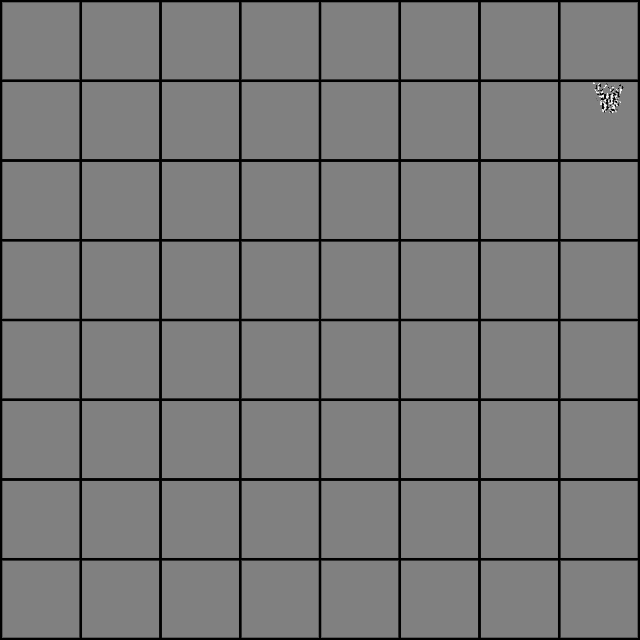
Write a WebGL 2 fragment shader that draws this pattern.

```glsl
#version 300 es
precision highp float;

uniform vec2 u_resolution;
out vec4 fragColor;

vec2 hashGradient(vec2 cell) {
    vec3 p = fract(cell.xyx * vec3(0.1031, 0.1030, 0.0973));
    p += dot(p, p.yzx + 33.33);
    float angle = 6.2832 * fract((p.x + p.y) * p.z);
    return vec2(cos(angle), sin(angle));
}

float gradientNoise(vec2 p) {
    vec2 i = floor(p);
    vec2 f = p - i;
    vec2 u = f * f * (3.0 - 2.0 * f);
    vec2 e = vec2(1.0, 0.0);
    float bottom = mix(dot(hashGradient(i), f),
                       dot(hashGradient(i + e.xy), f - e.xy), u.x);
    float top = mix(dot(hashGradient(i + e.yx), f - e.yx),
                    dot(hashGradient(i + e.xx), f - e.xx), u.x);
    return mix(bottom, top, u.y);
}

// Distance to the nearest of nine evenly spaced rules on each axis
float gridDistance(vec2 uv) {
    float pitch = 0.1246;
    vec2 offset = uv - 0.5;
    vec2 nearest = abs(offset - pitch * round(offset / pitch));
    return min(nearest.x, nearest.y);
}

// Ragged worn spot: wide at the top, tapering downward
float wornSpot(vec2 uv) {
    vec2 p = uv - vec2(0.951, 0.847);
    float halfWidth = 0.017 + 0.22 * p.y;
    float d = max(abs(p.x) - halfWidth, abs(p.y) - 0.021);
    d += 0.008 * gradientNoise(uv * 150.0);
    return 1.0 - smoothstep(-0.001, 0.001, d);
}

void main() {
    vec2 uv = gl_FragCoord.xy / u_resolution;
    float pixel = 1.0 / min(u_resolution.x, u_resolution.y);

    vec3 color = vec3(0.502);

    // Black and white speckle, sparser near the top of the spot
    float grain = gradientNoise(uv * 290.0 + 7.3);
    float threshold = mix(0.06, 0.2, smoothstep(0.848, 0.864, uv.y));
    float dark = smoothstep(threshold, threshold + 0.12, grain);
    float light = smoothstep(threshold, threshold + 0.12, -grain);
    float spot = wornSpot(uv);
    color = mix(color, vec3(0.03), dark * spot);
    color = mix(color, vec3(0.95), light * spot);

    // Grid rules
    float edge = gridDistance(uv) - 0.0021;
    float line = 1.0 - smoothstep(-0.5 * pixel, 0.5 * pixel, edge);
    color = mix(color, vec3(0.0), line);

    fragColor = vec4(color, 1.0);
}
```
